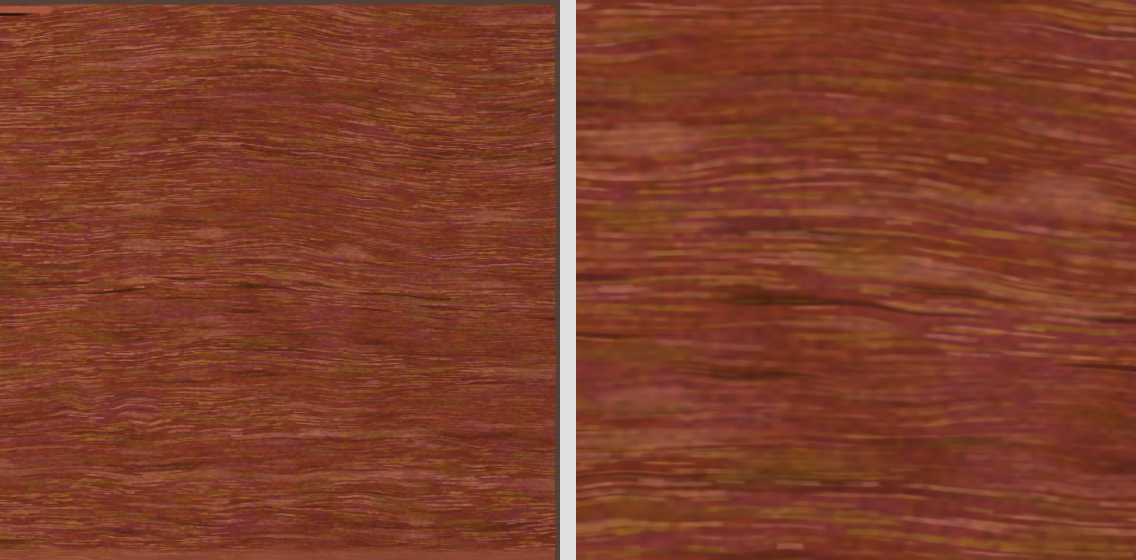
Left: the whole. Right: its middle third, enlarged.
Give the GLSL for this texture, as a Shadertoy shader.

```glsl
// Reddish hardwood board with fine horizontal grain and thin ochre and pink pores.
#define DARK_WOOD   vec3(0.385, 0.150, 0.105)
#define RED_WOOD    vec3(0.495, 0.210, 0.130)
#define PLUM_TINT   vec3(0.490, 0.205, 0.205)
#define OLIVE_PORE  vec3(0.540, 0.335, 0.130)
#define PINK_PORE   vec3(0.620, 0.365, 0.285)
#define EDGE_SHADOW vec3(0.310, 0.250, 0.225)
#define EDGE_LIGHT  vec3(0.580, 0.310, 0.220)
#define PORE_LAYERS 6
#define PORE_ROW    0.0105
#define PORE_AMOUNT 0.60
#define GRAIN_BEND  0.055
#define MOTTLE      0.075

float hash(vec2 p) {
    vec3 q = fract(p.xyx * vec3(0.1031, 0.1030, 0.0973));
    q += dot(q, q.yzx + 33.33);
    return fract((q.x + q.y) * q.z);
}

float noise(vec2 p) {
    vec2 cell = floor(p), f = fract(p);
    f = f * f * (3.0 - 2.0 * f);
    float low = mix(hash(cell), hash(cell + vec2(1, 0)), f.x);
    float high = mix(hash(cell + vec2(0, 1)), hash(cell + vec2(1, 1)), f.x);
    return mix(low, high, f.y);
}

// Bends the horizontal fibres, with a small curl low on the left.
vec2 bendGrain(vec2 p) {
    float bend = GRAIN_BEND * (noise(p * vec2(2.3, 4.0) + 7.0) - 0.5);
    bend += 0.012 * (noise(p * vec2(8.0, 14.0) + 31.0) - 0.5);
    bend += 0.0035 * (noise(p * vec2(28.0, 50.0) + 47.0) - 0.5);
    vec2 d = (p - vec2(0.20, 0.29)) / vec2(0.09, 0.06);
    bend += 0.022 * exp(-dot(d, d)) * (noise(p * vec2(26.0, 18.0)) - 0.5);
    return vec2(p.x, p.y + bend);
}

// One layer of tapered dashes: x is coverage, y is a random value per dash.
vec2 poreLayer(vec2 p, float layer, float blur) {
    float cellLength = 0.045 + 0.026 * layer;
    float y = p.y / PORE_ROW + layer * 0.37;
    float row = floor(y);
    float x = p.x / cellLength + 17.0 * hash(vec2(row, layer + 50.0));
    vec2 id = vec2(floor(x), row) + layer * 71.0 + 100.0;
    float halfLength = mix(0.20, 0.48, hash(id + 3.1));
    float center = mix(halfLength, 1.0 - halfLength, hash(id + 5.7));
    float along = abs(fract(x) - center) / halfLength;
    float tilt = 0.5 * (hash(id + 7.7) - 0.35);
    float middle = mix(0.35, 0.65, hash(id + 9.3)) + tilt * (fract(x) - center);
    float across = abs(fract(y) - middle) * PORE_ROW;
    float width = mix(0.0008, 0.0018, hash(id + 12.9));
    float cover = 1.0 - smoothstep(width - blur, width + blur, across);
    cover *= 1.0 - smoothstep(0.65, 1.0, along);
    return vec2(cover * step(hash(id), PORE_AMOUNT), hash(id + 21.4));
}

vec3 woodColor(vec2 p, float blur) {
    vec2 g = bendGrain(p);

    // Broad bands, fibres and plum patches
    float bands = noise(g * vec2(2.5, 17.0) + 3.0);
    float fibres = noise(g * vec2(13.0, 140.0));
    float fine = noise(g * vec2(50.0, 250.0) + 11.0);
    vec3 color = mix(DARK_WOOD, RED_WOOD, 0.46 * bands + 0.42 * fibres + 0.36 * fine);
    float plum = smoothstep(0.52, 0.80, noise(g * vec2(12.0, 80.0) + 60.0));
    color = mix(color, PLUM_TINT, 0.60 * plum);

    // Broken thin pores, sparser in some zones
    float zone = smoothstep(0.15, 0.60, noise(g * vec2(4.0, 24.0) + 90.0));
    float broken = mix(0.45, 1.0, smoothstep(0.2, 0.6, noise(p * vec2(120.0, 200.0) + 17.0)));
    for (int i = 0; i < PORE_LAYERS; i++) {
        vec2 pore = poreLayer(g, float(i), blur);
        vec3 tint = mix(OLIVE_PORE, PINK_PORE, smoothstep(0.30, 0.75, pore.y));
        float strength = mix(0.50, 1.0, fract(pore.y * 7.3)) * broken;
        color = mix(color, tint, pore.x * strength * mix(0.40, 1.0, zone));
    }

    // Pale fine strands, olive haze and thin dark seams
    float strand = smoothstep(0.74, 0.95, noise(g * vec2(8.0, 125.0) + 140.0));
    color = mix(color, PINK_PORE, 0.55 * strand);
    float olive = smoothstep(0.60, 0.90, noise(g * vec2(16.0, 100.0) + 170.0));
    color = mix(color, OLIVE_PORE * 0.85, 0.45 * olive);
    float seam = smoothstep(0.70, 0.98, noise(g * vec2(9.0, 150.0) + 200.0));
    float seamZone = exp(-pow((g.y - 0.45) / 0.03, 2.0));
    color *= 1.0 - seam * mix(0.16, 0.38, seamZone);

    // Slow light falloff from left to right, and small mottling
    color *= 1.045 - 0.06 * p.x;
    float mottle = noise(p * vec2(190.0, 300.0)) + 0.6 * noise(p * vec2(110.0, 230.0) + 40.0);
    color *= 1.0 + 2.0 * MOTTLE * (mottle - 0.8);
    float hue = noise(p * vec2(75.0, 110.0) + 80.0) - 0.5;
    return color + vec3(0.0, -0.015, 0.045) * hue;
}

// Worn rims of the board and a pale splinter in the upper left corner.
vec3 addRims(vec3 color, vec2 p, float blur) {
    float wobble = 0.003 * (noise(p * 18.0) - 0.5);
    float fromTop = 1.0 - p.y, fromRight = 1.0 - p.x;
    float bottom = 1.0 - smoothstep(0.010, 0.026, p.y + wobble);
    color = mix(color, EDGE_LIGHT, 0.65 * bottom);
    float topGlow = 1.0 - smoothstep(0.010, 0.022, fromTop + wobble);
    color = mix(color, EDGE_LIGHT, 0.25 * topGlow);
    float top = 1.0 - smoothstep(0.008 - blur, 0.008 + 2.0 * blur, fromTop + wobble);
    float right = 1.0 - smoothstep(0.008 - blur, 0.008 + 2.0 * blur, fromRight + wobble);
    color = mix(color, EDGE_SHADOW, max(top, right) * 0.88);
    float reach = 1.0 - smoothstep(0.085, 0.100, p.x);
    float splinter = 1.0 - smoothstep(0.004, 0.008, abs(fromTop - 0.017));
    float crack = 1.0 - smoothstep(0.001, 0.004, abs(fromTop - 0.026));
    color = mix(color, EDGE_LIGHT * 1.15, splinter * reach * 0.85);
    return mix(color, DARK_WOOD * 0.5, crack * (1.0 - smoothstep(0.03, 0.07, p.x)));
}

void mainImage(out vec4 fragColor, in vec2 fragCoord) {
    vec2 p = fragCoord / iResolution.xy;
    float blur = max(0.0010, 0.5 / iResolution.y);
    vec3 color = addRims(woodColor(p, blur), p, blur);
    fragColor = vec4(clamp(color, 0.0, 1.0), 1.0);
}
```
